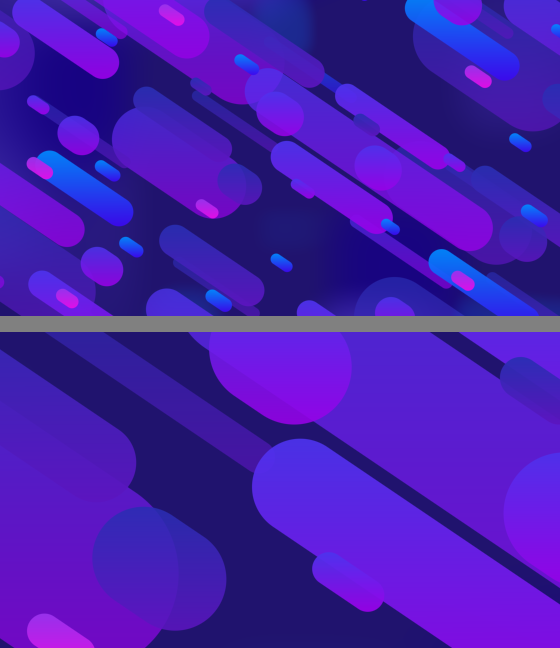
Top: the whole. Bottom: its middle third, enlarged.
Write a WebGL 2 fragment shader that draws this background.

```glsl
#version 300 es
precision highp float;
// Diagonal rounded bars in blue, violet and pink over a softly glowing navy ground.
// Each layer is a jittered grid in a rotated frame; every cell holds one capsule
// with its own length, tint and vertical gradient.

#define TILT 0.595                      // downward slope of the bars, radians
#define GLOW_SCALE 2.3                  // glow blobs per canvas height
#define NAVY vec3(0.125, 0.075, 0.43)
#define DEEP_BLUE vec3(0.09, 0.01, 0.51)
#define GLOW vec3(0.27, 0.19, 0.71)
#define SPARK vec3(0.08, 0.32, 0.82)
#define AZURE vec3(0.0, 0.54, 1.0)
#define ULTRAMARINE vec3(0.23, 0.03, 0.94)
#define VIOLET vec3(0.30, 0.20, 0.93)
#define MAGENTA vec3(0.60, 0.0, 0.91)
#define INDIGO vec3(0.16, 0.18, 0.70)
#define PLUM vec3(0.36, 0.08, 0.75)

uniform vec2 u_resolution;
out vec4 fragColor;

vec2 hash2(vec2 p) {
    vec3 h = fract(p.xyx * vec3(0.1031, 0.1030, 0.0973));
    h += dot(h, h.yzx + 33.33);
    return fract((h.xx + h.yz) * h.zy);
}

float smoothNoise(vec2 p) {
    vec2 cell = floor(p), f = fract(p);
    f = f * f * f * (f * (f * 6.0 - 15.0) + 10.0);
    float low = mix(hash2(cell).x, hash2(cell + vec2(1, 0)).x, f.x);
    float high = mix(hash2(cell + vec2(0, 1)).x, hash2(cell + vec2(1, 1)).x, f.x);
    return mix(low, high, f.y);
}

float capsule(vec2 p, float halfLength, float radius) {
    p.x -= clamp(p.x, -halfLength, halfLength);
    return length(p) - radius;
}

// Gradient of one bar; shares are cumulative limits for azure, violet and pink.
vec3 barColor(float pick, float t, vec3 shares) {
    if (pick < shares.x) return mix(AZURE, ULTRAMARINE, t);
    if (pick < shares.y) return mix(VIOLET, MAGENTA, t);
    if (pick < shares.z) return mix(VIOLET + vec3(0.3, 0.0, 0.0), MAGENTA + vec3(0.3, 0.05, 0.0), t);
    return mix(INDIGO, PLUM, t);
}

// q: rotated position, x along the bars; lengths: range of half lengths.
void drawBars(inout vec3 color, vec2 q, vec2 cell, vec2 jitter, float radius,
              vec2 lengths, vec3 shares, float opacity, float seed) {
    float feather = 0.75 / u_resolution.y;
    float row0 = floor(q.y / cell.y);
    for (float j = -1.0; j <= 1.0; j++) {
        float row = row0 + j;
        float stagger = hash2(vec2(row, seed)).x;
        float column0 = floor(q.x / cell.x - stagger);
        for (float i = -1.0; i <= 1.0; i++) {
            vec2 id = vec2(column0 + i, row);
            vec2 place = hash2(id + seed * 7.0) - 0.5;
            vec2 shape = hash2(id + seed * 13.0 + 50.0);
            vec2 center = (id + 0.5 + vec2(stagger, 0.0)) * cell + place * jitter;
            vec2 local = q - center;
            float halfLength = mix(lengths.x, lengths.y, shape.x);
            float r = radius * mix(0.82, 1.12, shape.y);

            // Gradient runs from the top to the bottom of the bar.
            float height = local.y * cos(TILT) - local.x * sin(TILT);
            float t = clamp(0.5 - 0.5 * height / (halfLength * sin(TILT) + r), 0.0, 1.0);
            float pick = fract(dot(id, vec2(0.618, 0.755)) + seed * 0.37);
            float cover = 1.0 - smoothstep(-feather, feather, capsule(local, halfLength, r));
            color = mix(color, barColor(pick, t, shares), cover * opacity);
        }
    }
}

void main() {
    vec2 p = gl_FragCoord.xy / u_resolution.y;
    vec2 along = vec2(cos(TILT), -sin(TILT));
    vec2 q = vec2(dot(p, along), dot(p, vec2(-along.y, along.x)));

    // Ground: navy and deep blue with soft lighter clouds
    float haze = smoothNoise(p * GLOW_SCALE + 4.3);
    float depth = smoothNoise(p * GLOW_SCALE * 0.8 + 21.7);
    vec3 color = mix(NAVY, DEEP_BLUE, smoothstep(0.35, 0.8, depth));
    color = mix(color, GLOW, 0.85 * smoothstep(0.35, 0.95, haze));

    // Wide translucent bars, then a faint blue shine over them
    drawBars(color, q, vec2(1.0, 0.44), vec2(0.3, 0.12), 0.122, vec2(0.13, 0.30),
             vec3(0.0, 0.28, 0.28), 0.70, 3.0);
    float shine = smoothNoise(p * GLOW_SCALE * 1.4 + 37.1);
    color = mix(color, SPARK, 0.35 * smoothstep(0.78, 1.0, shine));

    // Thin, long and medium bars
    drawBars(color, q, vec2(0.60, 0.37), vec2(0.2, 0.22), 0.021, vec2(0.13, 0.18),
             vec3(0.12, 0.55, 0.55), 0.65, 5.0);
    drawBars(color, q, vec2(1.25, 0.70), vec2(0.25, 0.08), 0.067, vec2(0.33, 0.40),
             vec3(0.0, 1.0, 1.0), 0.78, 8.0);
    drawBars(color, q, vec2(0.52, 0.35), vec2(0.12, 0.12), 0.047, vec2(0.13, 0.18),
             vec3(0.32, 0.70, 0.70), 0.93, 11.0);

    // Stubby blobs and small bright pills
    drawBars(color, q, vec2(0.50, 0.44), vec2(0.3, 0.25), 0.058, vec2(0.012, 0.022),
             vec3(0.28, 0.72, 0.72), 0.88, 14.0);
    drawBars(color, q, vec2(0.34, 0.26), vec2(0.2, 0.16), 0.020, vec2(0.016, 0.026),
             vec3(0.45, 0.65, 0.85), 0.95, 17.0);

    fragColor = vec4(color, 1.0);
}
```
